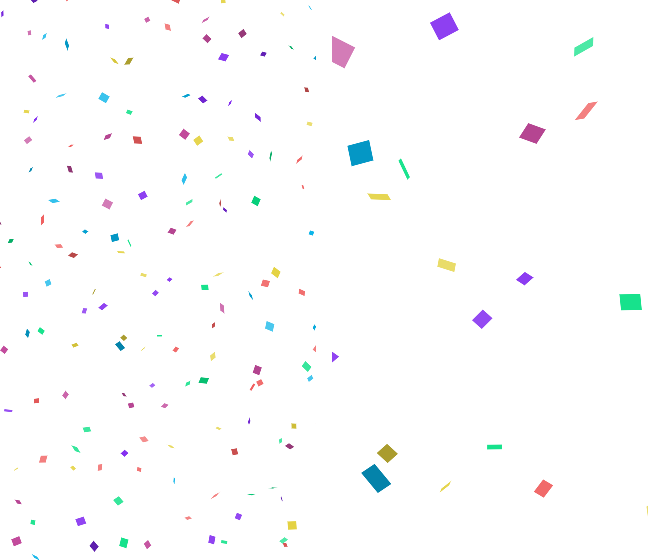
Left: the whole. Right: its middle third, enlarged.
This pattern is drawn by a Shadertoy shader. Its source:

```glsl
// Small squares of coloured confetti tumbling in space over a white ground.

vec4 hash42(vec2 p) {
    vec4 h = fract(p.xyxy * vec4(0.1031, 0.1030, 0.0973, 0.1099));
    h += dot(h, h.wzxy + 33.33);
    return fract((h.xxyz + h.yzzw) * h.zywx);
}

mat2 rotation(float angle) {
    float c = cos(angle), s = sin(angle);
    return mat2(c, -s, s, c);
}

// Edge distance of a square that is spun, foreshortened and turned
float tumbledSquare(vec2 p, float halfSide, float turn, float squash, float spin) {
    p = rotation(turn) * p;
    p.y /= squash;
    vec2 q = abs(rotation(spin) * p) - halfSide;
    float c = cos(spin), s = sin(spin);
    // Divide by the gradient lengths to restore true distances
    q /= vec2(length(vec2(c, s / squash)), length(vec2(s, c / squash)));
    return max(q.x, q.y);
}

// Six paper colours, each lit from dark to pale
vec3 paperColor(float pick, float light) {
    vec3 palette[6] = vec3[6](
        vec3(0.02, 0.70, 0.91), vec3(0.51, 0.17, 0.94),
        vec3(0.03, 0.88, 0.52), vec3(0.89, 0.82, 0.24),
        vec3(0.94, 0.37, 0.37), vec3(0.76, 0.29, 0.61));
    vec3 base = palette[int(pick * 5.999)];
    return light < 0.4 ? base * mix(0.72, 0.95, light / 0.4)
                       : mix(base, vec3(1.0), (light - 0.4) * 0.5);
}

void mainImage(out vec4 fragColor, in vec2 fragCoord) {
    float cellsAcross = 10.0;
    vec2 uv = fragCoord / iResolution.x * cellsAcross;
    float pixel = cellsAcross / iResolution.x;
    vec3 color = vec3(1.0);

    // Each cell may hold one piece, placed anywhere inside it
    for (int x = -1; x <= 1; x++)
    for (int y = -1; y <= 1; y++) {
        vec2 cell = floor(uv) + vec2(x, y);
        vec4 place = hash42(cell + 17.0);
        vec4 pose = hash42(cell + 91.0);
        if (place.z > 0.84) continue;

        float halfSide = mix(0.065, 0.14, place.w);
        float squash = mix(0.14, 1.0, pose.y);
        float d = tumbledSquare(uv - cell - place.xy, halfSide,
                                pose.x * 3.1416, squash, pose.z * 3.1416);
        float cover = 1.0 - smoothstep(-0.4 * pixel, 0.4 * pixel, d);
        float light = fract(pose.x * 7.0 + pose.z * 5.0);
        color = mix(color, paperColor(pose.w, light), cover);
    }

    fragColor = vec4(color, 1.0);
}
```
